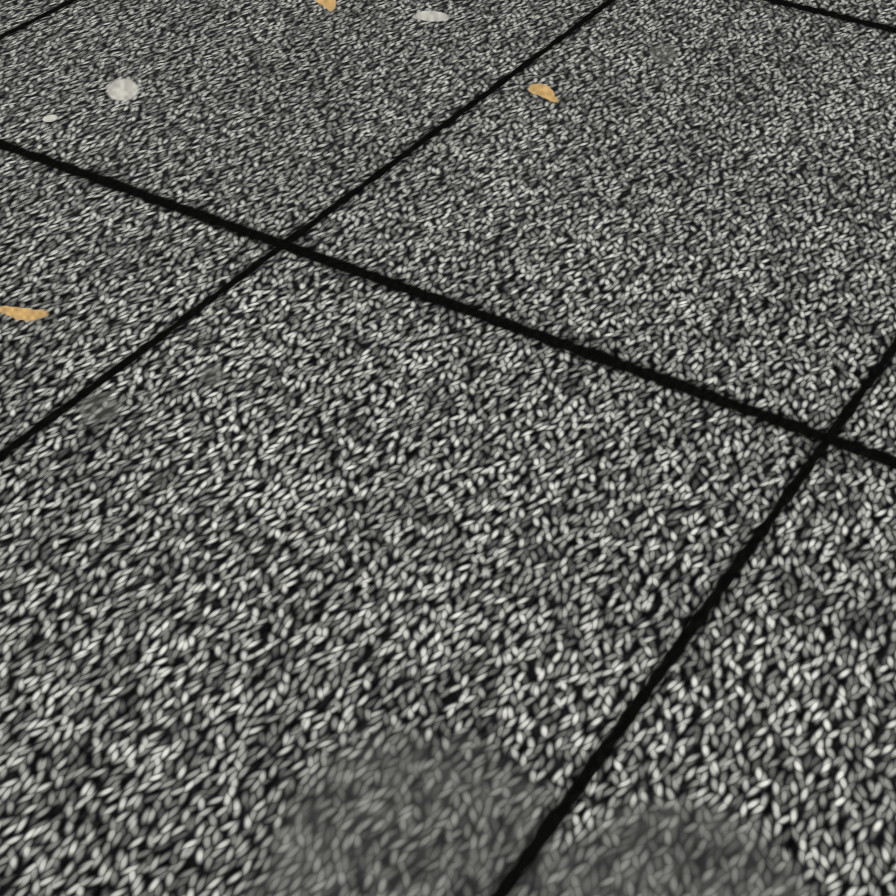
A three.js fragment shader for this texture:

```glsl
// Rubber granule paving seen at a slant: square tiles with dark joints, a few pebbles and leaves.
// The canvas is projected back onto the ground plane, where unit tiles repeat with fract
// and slivers of granulate are scattered by jittered cells.
varying vec2 vUv;

const vec3 JOINT = vec3(0.035, 0.035, 0.032);
const vec3 PEBBLE = vec3(0.74, 0.73, 0.69);
const vec3 LEAF = vec3(0.78, 0.64, 0.42);
const vec3 STAIN = vec3(0.40, 0.41, 0.38);

float hash(vec2 p) {
  return fract(sin(dot(p, vec2(127.1, 311.7))) * 43758.545);
}

float noise(vec2 p) {
  vec2 i = floor(p), f = fract(p);
  f = f * f * (3.0 - 2.0 * f);
  return mix(mix(hash(i), hash(i + vec2(1.0, 0.0)), f.x),
             mix(hash(i + vec2(0.0, 1.0)), hash(i + vec2(1.0, 1.0)), f.x), f.y);
}

vec2 turn(vec2 p, float angle) {
  float c = cos(angle), s = sin(angle);
  return vec2(c * p.x + s * p.y, c * p.y - s * p.x);
}

// Inverse perspective: canvas point to tile coordinates.
vec2 toGround(vec2 p) {
  vec2 corner = vec2(0.3164, 0.7266);
  vec2 across = vec2(0.4743, -0.2901) + 0.1447 * p;
  vec2 away = vec2(0.6511, 0.6484) - 0.3316 * p;
  vec2 d = p - corner;
  float area = across.x * away.y - across.y * away.x;
  return vec2(d.x * away.y - d.y * away.x, across.x * d.y - across.y * d.x) / area;
}

// Brightest of the overlapping slivers, one per cell, each tilted at random.
float granules(vec2 p) {
  vec2 cell = floor(p);
  float light = 0.0;
  for (int y = -1; y <= 1; y++) {
    for (int x = -1; x <= 1; x++) {
      vec2 id = cell + vec2(float(x), float(y));
      vec2 center = id + vec2(hash(id), hash(id + 37.3));
      float angle = 0.2 + 1.6 * (hash(id + 71.9) - 0.5);
      float d = length(turn(p - center, angle) * vec2(1.6, 0.75));
      float shade = mix(0.3, 1.0, hash(id + 13.7));
      light = max(light, shade * (1.0 - smoothstep(0.15, 0.95, d)));
    }
  }
  return light;
}

// Soft mask of the nearest joint on one axis.
float joint(float coord, float halfWidth, float wobble) {
  float d = abs(fract(coord + 0.5) - 0.5) + wobble;
  return 1.0 - smoothstep(halfWidth * 0.65, halfWidth * 1.35, d);
}

// Tilted ellipse with a bent axis and a ragged rim.
float fleck(vec2 p, vec2 center, vec2 radius, float angle, float bend) {
  vec2 q = turn(p - center, angle) / radius;
  q.y += bend * (q.x * q.x - 0.4);
  float rim = 0.35 * (noise(p * 160.0) - 0.5) * (0.3 + abs(bend));
  return 1.0 - smoothstep(0.82, 1.12, length(q) + rim);
}

float smudge(vec2 p, vec2 center, vec2 radius) {
  float d = length((p - center) / radius) + 0.12 * (noise(p * 35.0) - 0.5);
  return 1.0 - smoothstep(0.8, 1.05, d);
}

void main() {
  vec2 p = vUv;
  vec2 ground = toGround(p);

  // Granulate, with softer contrast far away and slow mottling
  float tone = 0.08 + 0.78 * granules(ground * vec2(86.0, 98.0));
  tone += 0.10 * (noise(ground * vec2(190.0, 160.0)) - 0.5);
  tone = mix(tone, 0.37, 0.22 * smoothstep(0.5, 1.0, p.y));
  tone *= 0.92 + 0.16 * noise(ground * 9.0);

  // Blurred dull patches at the near edge
  float dull = max(smudge(p, vec2(0.465, -0.03), vec2(0.20, 0.225)),
                   smudge(p, vec2(0.75, -0.03), vec2(0.165, 0.145)));
  float blurred = 0.22 + 0.24 * noise(ground * vec2(75.0, 65.0));
  tone = mix(tone, blurred, 0.62 * dull);

  vec3 tint = mix(vec3(0.99, 0.98, 1.02), vec3(1.0, 1.0, 0.965), smoothstep(0.05, 0.35, tone));
  vec3 color = tone * tint;

  // Faint stains
  float stain = max(smudge(p, vec2(0.11, 0.545), vec2(0.024, 0.018)),
                    smudge(p, vec2(0.237, 0.582), vec2(0.015, 0.013)));
  stain = max(stain, smudge(p, vec2(0.74, 0.94), vec2(0.014, 0.012)));
  color = mix(color, STAIN, 0.5 * stain);

  // Joints between tiles, crumbling at the edges
  float wobble = 0.006 * (noise(ground * 70.0) - 0.5);
  float gap = max(joint(ground.x, 0.0075, wobble), joint(ground.y, 0.0095, wobble));
  float shadow = max(joint(ground.x, 0.014, wobble), joint(ground.y, 0.016, wobble));
  color *= 1.0 - 0.3 * shadow;
  color = mix(color, JOINT, 0.95 * gap);

  // Pebbles and dry leaves
  float pebble = max(fleck(p, vec2(0.137, 0.900), vec2(0.018, 0.013), 0.1, 0.0),
                     fleck(p, vec2(0.482, 0.982), vec2(0.020, 0.006), -0.05, 0.0));
  pebble = max(pebble, fleck(p, vec2(0.056, 0.868), vec2(0.009, 0.004), 0.2, 0.0));
  float leaf = max(fleck(p, vec2(0.365, 0.998), vec2(0.012, 0.009), -0.5, 0.5),
                   fleck(p, vec2(0.606, 0.897), vec2(0.018, 0.007), -0.4, 0.6));
  leaf = max(leaf, fleck(p, vec2(0.026, 0.651), vec2(0.029, 0.007), -0.1, -0.5));
  float grit = 0.88 + 0.24 * noise(p * 220.0);
  color = mix(color, PEBBLE * grit, pebble);
  color = mix(color, LEAF * grit, leaf);

  gl_FragColor = vec4(color, 1.0);
}
```
